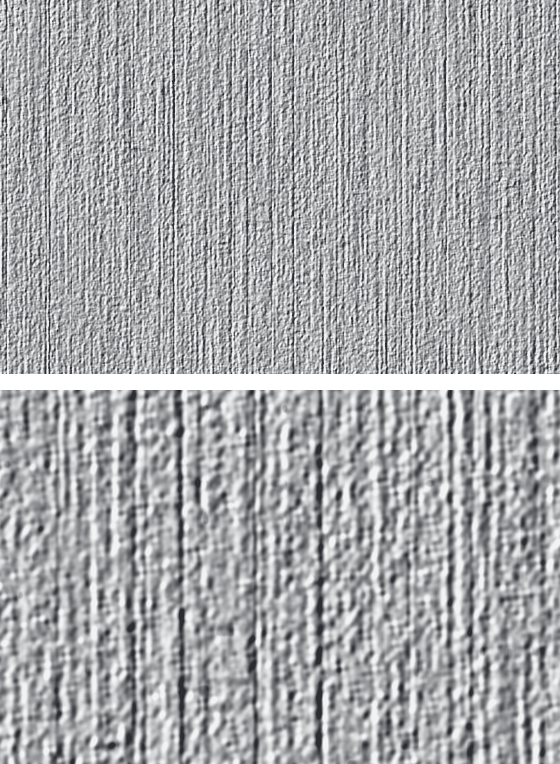
Top, the full canvas; bottom, a detail of the centre.
Write a Shadertoy shader that draws this texture.

```glsl
// Brushed concrete: fine gritty relief dragged into vertical streaks and grooves.
// A noise height field is lit from the upper left by differencing it along the
// light; narrow tonal bands, thin dark grooves and small pits are layered on top.

#define BASE_TONE     0.668
#define GRAIN_LIGHT   0.27   // contrast of the grit
#define STREAK_LIGHT  0.28   // contrast of the fine brush streaks
#define BAND_TONE     0.05   // contrast of the wider streaks
#define GROOVE_DEPTH  0.44
#define GROOVE_COUNT  40.0   // grooves per canvas height
#define GROOVE_WIDTH  0.0021
#define PIT_DEPTH     0.2
#define LIGHT_STEP    vec2(0.0031, -0.0022)
#define SHADOW_COLOUR vec3(0.0, 0.0, 0.028)
#define LIGHT_COLOUR  vec3(0.998, 1.004, 1.004)

// Integer hash of a lattice point, 0..1
float hash(vec2 cell) {
    uvec2 q = uvec2(ivec2(cell) + 32768);
    uint h = q.x * 1597334677u ^ q.y * 3812015801u;
    h = (h ^ (h >> 16)) * 2246822519u;
    h = (h ^ (h >> 13)) * 3266489917u;
    h ^= h >> 16;
    return float(h >> 8) / 16777216.0;
}

// Smooth value noise, -1..1
float noise(vec2 p) {
    vec2 cell = floor(p);
    vec2 f = p - cell;
    f = f * f * (3.0 - 2.0 * f);
    float low  = mix(hash(cell), hash(cell + vec2(1, 0)), f.x);
    float high = mix(hash(cell + vec2(0, 1)), hash(cell + vec2(1, 1)), f.x);
    return mix(low, high, f.y) * 2.0 - 1.0;
}

// Grit height: two octaves, the finer one turned to hide the lattice
float grainHeight(vec2 p) {
    vec2 turned = mat2(0.8, 0.6, -0.6, 0.8) * p;
    return noise(p * vec2(165.0, 122.0)) + 0.6 * noise(turned * 205.0 + 91.0);
}

// Brush streak height: narrow across, long down the canvas
float streakHeight(vec2 p) {
    return noise(p * vec2(160.0, 3.0) + 300.0)
         + 0.65 * noise(p * vec2(150.0, 28.0) + 700.0);
}

// Sparse grooves: dark left wall, bright right wall, fading along their length
float grooves(vec2 p) {
    float home = floor(p.x * GROOVE_COUNT);
    float tone = 0.0;
    for (int i = -1; i <= 1; i++) {
        float id = home + float(i);
        float centre = (id + hash(vec2(id, 11.0))) / GROOVE_COUNT;
        float strength = hash(vec2(id, 23.0));
        float run = noise(vec2(id * 7.0 + 0.5, p.y * 2.2)) + strength * 0.8;
        float wear = 0.85 + 0.35 * noise(vec2(id * 5.0 + 0.5, p.y * 45.0));
        float depth = strength * strength * wear * smoothstep(-0.3, 0.6, run);
        float d = (p.x - centre) / (GROOVE_WIDTH * (0.7 + 0.4 * strength));
        float lip = d - 1.9;
        tone += depth * (0.7 * exp(-lip * lip) - exp(-d * d));
    }
    return tone;
}

void mainImage(out vec4 fragColor, in vec2 fragCoord) {
    vec2 p = fragCoord / iResolution.y;

    // Slight waver of the brush path
    vec2 path = p;
    path.x += 0.0008 * noise(p * vec2(30.0, 14.0)) + 0.0008 * noise(p * vec2(90.0, 75.0));

    // Relief lit from the upper left
    float grain = grainHeight(p + LIGHT_STEP) - grainHeight(p);
    float streak = streakHeight(path + LIGHT_STEP) - streakHeight(path);
    float roughness = 1.0 + 0.2 * noise(p * vec2(30.0, 6.0) + 50.0);

    // Wider tonal streaks and pits
    float band = noise(path * vec2(110.0, 4.0) + 150.0);
    float pit = smoothstep(0.7, 0.95, noise(p * vec2(85.0, 60.0) + 520.0));

    float tone = BASE_TONE
               + GRAIN_LIGHT * roughness * grain
               + STREAK_LIGHT * streak
               + BAND_TONE * band
               + GROOVE_DEPTH * grooves(path)
               - PIT_DEPTH * pit;

    // Ease off the highlights
    tone -= 0.3 * max(tone - 0.82, 0.0);
    tone = clamp(tone, 0.17, 0.95);

    fragColor = vec4(mix(SHADOW_COLOUR, LIGHT_COLOUR, tone), 1.0);
}
```
